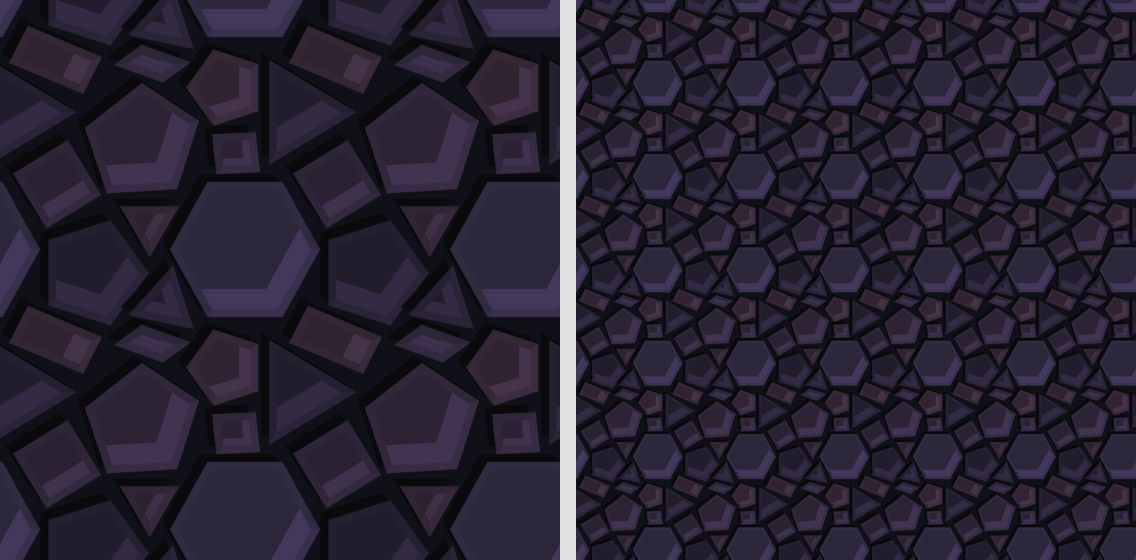
Left: one tile. Right: repeated 3 by 3.
A Shadertoy shader for this texture:

```glsl
// Dark violet rubble: chiselled polygon stones over a near-black ground, tiled 2 x 2.
// Each stone is a sheared regular polygon; distances to its sides give the rim,
// the lit lower-right facets and a shadow thrown to the upper left.

const int STONES = 11;

// Centre x, centre y, radius, number of sides
const vec4 stones[STONES] = vec4[STONES](
    vec4(.875, .109, .268, 6), vec4(.507, .490, .214, 5), vec4(.333, .026, .198, 5),
    vec4(.807, .687, .143, 5), vec4(.065, .599, .208, 3), vec4(.204, .342, .162, 4),
    vec4(.843, .453, .111, 4), vec4(.198, .786, .193, 4), vec4(.544, .773, .143, 4),
    vec4(.534, .203, .122, 3), vec4(.589, .917, .138, 3));

// Turn, vertical scale, shear, warmth of the colour
const vec4 forms[STONES] = vec4[STONES](
    vec4(0, 1.04, 0, 0), vec4(1.571, 1, .06, .4), vec4(0, 1, 0, .1),
    vec4(3.142, 1, 0, 1), vec4(0, 1.04, 0, .1), vec4(1.333, 1, 0, .4),
    vec4(.885, .91, -.04, .4), vec4(.536, .57, -.276, 1), vec4(.276, .464, -.094, .3),
    vec4(-1.571, 1, 0, .9), vec4(1.361, 1, 0, .2));

const float brightness[STONES] = float[STONES](
    1.06, 1., .8, 1.02, .8, .95, .98, 1., .94, .94, .8);

// Signed distances to the lit sides (x) and to the unlit sides (y)
vec2 sideDistances(vec2 p, vec4 stone, vec4 form) {
    vec2 nearest = vec2(-1);
    float apothem = stone.z * cos(3.14159 / stone.w);
    for (int i = 0; i < int(stone.w); i++) {
        float angle = form.x + 6.28318 * (float(i) + .5) / stone.w;
        vec2 normal = vec2(cos(angle), sin(angle) / form.y);
        normal.x -= form.z * normal.y;
        float size = length(normal);
        float d = (dot(p, normal) - apothem) / size;
        if (dot(normal / size, vec2(.7, -.714)) > .42) nearest.x = max(nearest.x, d);
        else nearest.y = max(nearest.y, d);
    }
    return nearest;
}

// Antialiased coverage of the inside of a distance field
float cover(float d, float pixel) {
    return clamp(.5 - d / pixel, 0., 1.);
}

void mainImage(out vec4 fragColor, in vec2 fragCoord) {
    vec2 uv = fragCoord / iResolution.xy * 2.;
    float pixel = 2.5 / min(iResolution.x, iResolution.y);
    vec3 color = vec3(.063, .066, .095);

    for (int i = 0; i < STONES; i++) {
        vec4 stone = stones[i], form = forms[i];
        vec2 p = fract(uv - stone.xy + .5) - .5;

        // Shadow
        vec2 shade = sideDistances(p - vec2(-.028, .027), stone, form);
        color = mix(color, vec3(.036, .036, .048), .92 * cover(max(shade.x, shade.y), pixel));

        // Flat face and lit facets
        vec2 side = sideDistances(p, stone, form);
        float d = max(side.x, side.y);
        vec3 face = mix(vec3(.162, .144, .217), vec3(.188, .135, .190), form.w) * brightness[i];
        vec3 lit = mix(vec3(.248, .209, .338), vec3(.270, .199, .292), form.w) * brightness[i];
        float facetWidth = min(.1, .48 * stone.z);
        vec3 surface = mix(lit, face, cover(side.x + facetWidth, pixel));

        // Rim, brighter along the lit sides
        float rimLight = cover(side.y - side.x, pixel);
        vec3 rim = mix(face, lit, mix(.22, .52, rimLight));
        surface = mix(rim, surface, cover(d + .028, pixel));

        color = mix(color, surface, cover(d, pixel));
    }
    fragColor = vec4(color, 1);
}
```
